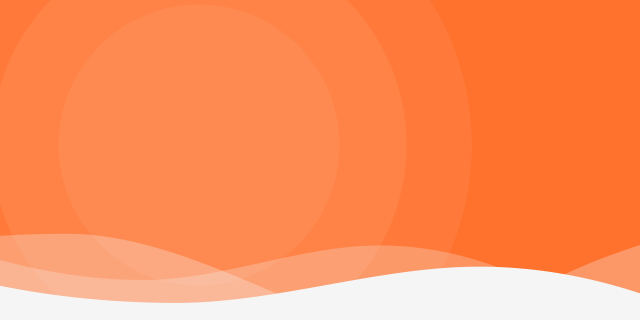
A WebGL 1 fragment shader for this background:

```glsl
precision highp float;
// Orange backdrop with three nested translucent discs and layered waves below.
// Discs are distance functions; wave crests are cubic Hermite curves.
// Units: canvas height is 1, origin at the lower left.

uniform vec2 u_resolution;

const vec3 ORANGE = vec3(1.0, 0.447, 0.18);
const vec3 PALE = vec3(0.96);
const vec2 DISC_CENTER = vec2(0.622, 0.547);

// Cubic through two knots, each given as (x, height, slope).
float hermite(float x, vec3 a, vec3 b) {
    float span = b.x - a.x;
    float t = clamp((x - a.x) / span, 0.0, 1.0);
    float s = t * t * (3.0 - 2.0 * t);
    float u = 1.0 - t;
    return mix(a.y, b.y, s) + span * t * u * (a.z * u - b.z * t);
}

// Wave through four knots.
float wave(float x, vec3 a, vec3 b, vec3 c, vec3 d) {
    if (x < b.x) return hermite(x, a, b);
    if (x < c.x) return hermite(x, b, c);
    return hermite(x, c, d);
}

// Smooth coverage of the inside (negative) of a signed distance.
float cover(float dist, float pixel) {
    return clamp(0.5 - dist / pixel, 0.0, 1.0);
}

// Coverage below a crest, with the edge width corrected for its slope.
float below(vec2 p, float crest, float nextCrest, float pixel) {
    float slope = (nextCrest - crest) / pixel;
    return cover((p.y - crest) / sqrt(1.0 + slope * slope), pixel);
}

float leftWave(float x) {
    vec3 crest = vec3(0.208, 0.2695, 0.0);
    vec3 dip = vec3(0.875, 0.0781, -0.43);
    vec3 rise = vec3(1.771, 0.1458, 0.47);
    if (x < crest.x) return hermite(x, vec3(0.0, 0.263, 0.06), crest);
    return wave(x, crest, dip, rise, vec3(2.0, 0.2344, 0.33));
}

float middleWave(float x) {
    return wave(x, vec3(0.0, 0.1875, -0.27), vec3(0.448, 0.125, 0.0),
                vec3(1.185, 0.233, 0.0), vec3(2.0, -0.097, -0.81));
}

float frontWave(float x) {
    return wave(x, vec3(0.0, 0.107, -0.2), vec3(0.55, 0.0534, 0.0),
                vec3(1.497, 0.1667, 0.0), vec3(2.0, 0.0833, -0.33));
}

void main() {
    float pixel = 1.0 / u_resolution.y;
    vec2 p = gl_FragCoord.xy * pixel;
    float nextX = p.x + pixel;
    vec3 color = ORANGE;

    // Nested discs
    vec3 radii = vec3(0.852, 0.648, 0.439);
    float d = distance(p, DISC_CENTER);
    for (int i = 0; i < 3; i++) {
        color = mix(color, vec3(1.0), 0.06 * cover(d - radii[i], pixel));
    }

    // Translucent waves, then the solid front
    float left = below(p, leftWave(p.x), leftWave(nextX), pixel);
    float middle = below(p, middleWave(p.x), middleWave(nextX), pixel);
    float front = below(p, frontWave(p.x), frontWave(nextX), pixel);
    color = mix(color, PALE, 0.29 * left);
    color = mix(color, PALE, 0.25 * middle);
    color = mix(color, PALE, front);

    gl_FragColor = vec4(color, 1.0);
}
```
